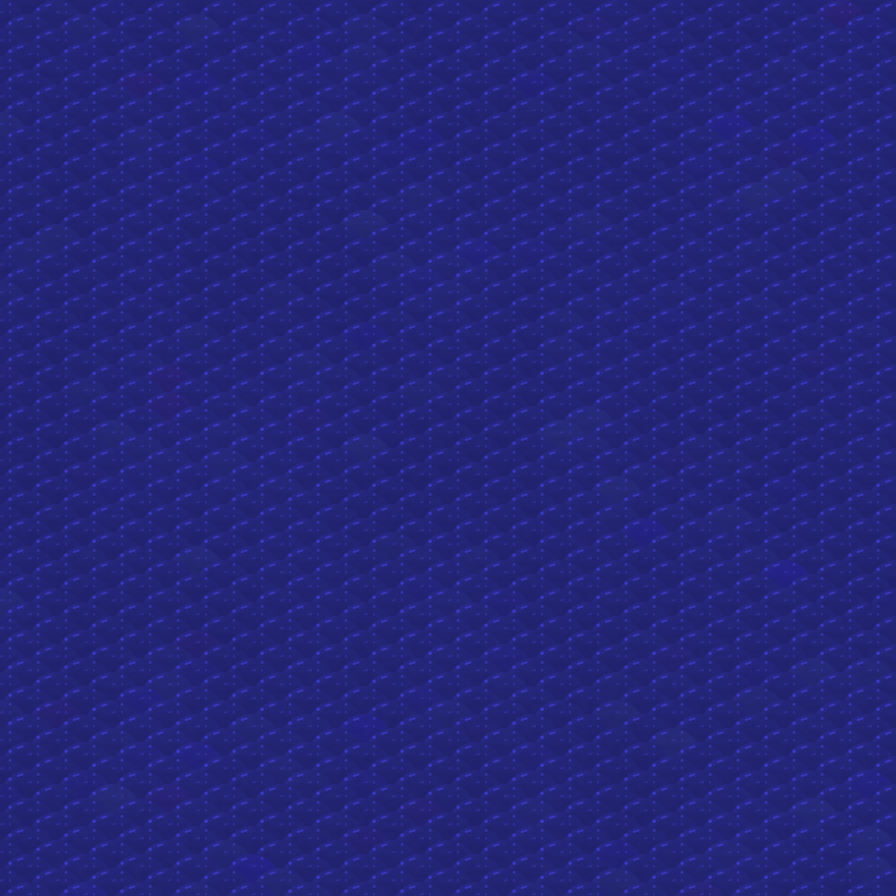
This texture is drawn by a Shadertoy shader. Its source:

```glsl
// Indigo cloth of overlapping round scales, each with a slanted stitch, dots and a slight tint.

const float COLUMNS = 32.0;      // scale radii across; a scale is two wide
const float ROW_PITCH = 0.5;     // rows per radius, neighbours staggered by one radius

const vec3 INDIGO = vec3(0.139, 0.145, 0.465);
const vec3 WEAVE = vec3(0.162, 0.164, 0.540);
const vec3 THREAD = vec3(0.235, 0.230, 0.780);
const vec3 SLATE_TINT = vec3(0.155, 0.175, 0.480);
const vec3 VIOLET_TINT = vec3(0.170, 0.132, 0.468);
const vec3 BLUE_TINT = vec3(0.148, 0.135, 0.560);

float hash(vec2 p) {
    vec3 q = fract(vec3(p.xyx) * 0.1031);
    q += dot(q, q.yzx + 33.33);
    return fract((q.x + q.y) * q.z);
}

vec2 gradientAt(vec2 cell) {
    float angle = 6.28318 * hash(cell);
    return vec2(cos(angle), sin(angle));
}

float gradientNoise(vec2 p) {
    vec2 i = floor(p), f = fract(p);
    vec2 u = f * f * f * (f * (f * 6.0 - 15.0) + 10.0);
    vec2 e = vec2(0.0, 1.0);
    float low = mix(dot(gradientAt(i), f),
                    dot(gradientAt(i + e.yx), f - e.yx), u.x);
    float high = mix(dot(gradientAt(i + e), f - e),
                     dot(gradientAt(i + 1.0), f - 1.0), u.x);
    return mix(low, high, u.y);
}

float segmentDistance(vec2 p, vec2 a, vec2 b) {
    vec2 ab = b - a;
    return length(p - a - ab * clamp(dot(p - a, ab) / dot(ab, ab), 0.0, 1.0));
}

float coverage(float distance, float blur) {
    return smoothstep(blur, -blur, distance);
}

float spot(vec2 p, vec2 center, float radius, float blur) {
    return coverage(length(p - center) - radius, blur);
}

// Bright marks of one scale, in radii from its centre.
float stitches(vec2 p, float blur) {
    float dash = coverage(segmentDistance(p, vec2(-0.36, 0.79), vec2(-0.20, 0.84)) - 0.038, blur);
    float tail = coverage(segmentDistance(p, vec2(0.02, 0.55), vec2(0.12, 0.58)) - 0.030, blur);
    float dots = max(spot(p, vec2(-0.64, 0.67), 0.060, blur),
                     0.7 * spot(p, vec2(0.36, 0.84), 0.052, blur));
    float knot = spot(p, vec2(0.36, 0.56), 0.045, blur);
    return max(max(dots, 0.85 * dash), 0.45 * max(tail, knot));
}

// Rare strong tints and many faint ones.
vec3 tintScale(vec3 color, vec2 id) {
    float strength = 0.75 * pow(hash(id + 73.0), 12.0);
    float kind = hash(id + 97.0);
    vec3 tint = kind < 0.65 ? SLATE_TINT : kind < 0.8 ? VIOLET_TINT : BLUE_TINT;
    return mix(color, tint, strength);
}

vec3 scaleColor(vec2 p, vec2 id, float blur) {
    vec3 color = tintScale(INDIGO, id);
    float rim = smoothstep(0.72, 0.92, length(p)) * smoothstep(0.25, -0.25, p.x);
    color = mix(color, WEAVE, 0.65 * rim);
    color *= 1.0 - 0.06 * smoothstep(0.65, 0.25, p.y);
    return mix(color, THREAD, 0.9 * stitches(p, blur));
}

void mainImage(out vec4 fragColor, in vec2 fragCoord) {
    vec2 uv = fragCoord / iResolution.xy;
    vec2 q = uv * COLUMNS;
    float blur = 0.6 * COLUMNS / min(iResolution.x, iResolution.y);

    // Paint from the upper rows down, so that lower scales overlap them.
    vec3 color = INDIGO;
    float topRow = floor((q.y + 1.0) / ROW_PITCH) + 1.0;
    for (int k = 0; k < 6; k++) {
        float row = topRow - float(k);
        float stagger = mod(row, 2.0);
        float column = 2.0 * floor(0.5 * (q.x - stagger) + 0.5) + stagger;
        vec2 p = q - vec2(column, row * ROW_PITCH);
        color = mix(color, scaleColor(p, vec2(column, row), blur), coverage(length(p) - 1.0, blur));
    }

    // Fine fibre and broad fading.
    float fibre = gradientNoise(q * vec2(3.0, 5.0));
    float fading = gradientNoise(uv * vec2(8.0, 5.0) + 7.0);
    fragColor = vec4(color * (1.0 + 0.04 * fibre + 0.035 * fading), 1.0);
}
```
